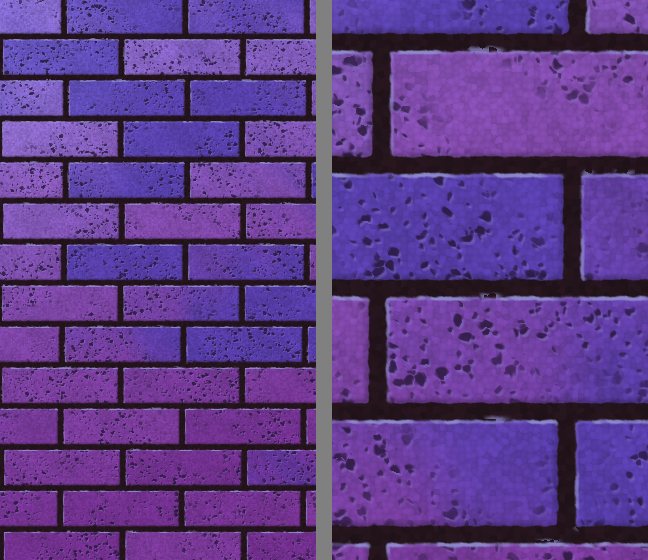
Left, the full canvas; right, a detail of the centre.
Write a Shadertoy shader that draws this texture.

```glsl
// Violet brick wall in running bond: pitted faces, frosted upper edges, dark joints

vec2 hash2(vec2 p) {
    vec3 q = fract(p.xyx * vec3(.1031, .1030, .0973));
    q += dot(q, q.yzx + 33.33);
    return fract((q.xx + q.yz) * q.zy);
}

// Cellular noise: distance to the nearest point, and that point's random id
vec2 cellular(vec2 p) {
    vec2 cell = floor(p), nearest = vec2(9.0, 0.0);
    for (int j = -1; j <= 1; j++)
    for (int i = -1; i <= 1; i++) {
        vec2 c = cell + vec2(i, j);
        float dist = length(c + .15 + .7 * hash2(c) - p);
        if (dist < nearest.x) nearest = vec2(dist, hash2(c + 57.0).x);
    }
    return nearest;
}

// Layered sines, roughly -1 to 1
float ripple(vec2 p) {
    float a = sin(p.x + 2.0 * sin(p.y * .73));
    float b = sin(p.y * 1.37 + 1.7 * sin(p.x * .81 + 2.0));
    float c = sin(p.x * 2.9 - p.y * 2.3 + a * 2.0);
    return (a + b + .7 * c) / 2.7;
}

// Ragged pits of varied size, 1 inside
float pits(vec2 p) {
    vec2 q = p + .003 * vec2(ripple(p * 170.0), ripple(p.yx * 190.0 + 4.0));
    vec2 large = cellular(q * vec2(64.0, 80.0));
    vec2 small = cellular(q * vec2(115.0, 105.0) + 31.0);
    float radius = .42 * smoothstep(.62, 1.0, large.y);
    float hollow = 1.0 - smoothstep(radius - .12, radius + .12, large.x);
    hollow *= step(.62, large.y);
    float speck = step(.8, small.y) * (1.0 - smoothstep(.15, .42, small.x));
    return max(hollow, .8 * speck);
}

void mainImage(out vec4 fragColor, in vec2 fragCoord) {
    float px = 1.0 / iResolution.x;
    vec2 p = vec2(fragCoord.x, iResolution.y - fragCoord.y) * px; // y runs down

    // Running bond, courses drifting slightly sideways
    vec2 pitch = vec2(.3843, .1299);
    float row = floor((p.y + .014) / pitch.y);
    float shift = mod(row, 2.0) > .5 ? .001 : .206 - .019 * smoothstep(6.0, 11.0, row);
    shift += .008 * (hash2(vec2(row, 5.0)).x - .5);
    vec2 grid = (p + vec2(-shift, .014)) / pitch;
    vec2 id = floor(grid);
    vec2 local = (fract(grid) - .5) * pitch;
    vec2 rnd = hash2(id + 17.0);

    // Rounded brick with a worn outline
    vec2 q = abs(local) - vec2(.1825, .0555) + .004;
    float d = length(max(q, 0.0)) + min(max(q.x, q.y), 0.0) - .004;
    d += .0009 * ripple(p * 130.0) + .0007 * ripple(p * 330.0 + 9.0);
    float brick = 1.0 - smoothstep(-px, px, d);

    // Lavender above, magenta below, with bluer bricks among them
    float fall = smoothstep(.1, 1.9, p.y + .3 * p.x);
    vec3 face = mix(vec3(.53, .39, .78), vec3(.45, .18, .56), fall);
    face = mix(face, vec3(.53, .27, .66), .5 * rnd.y * smoothstep(.3, .8, p.y));
    float blue = rnd.x + .3 * smoothstep(.1, .7, p.x) - .6 * smoothstep(.95, 1.4, p.y);
    blue += .12 * ripple(p * 9.0);
    face = mix(face, vec3(.32, .24, .68), .85 * smoothstep(.5, .9, blue));
    face += vec3(.06, .08, .08) * (1.0 - smoothstep(.0, .9, length(p * vec2(1.3, .8))));
    face *= 1.0 + .05 * ripple(p * 27.0);

    // Fine sandy grain
    vec2 grain = cellular(p * 150.0);
    face *= .9 + .14 * grain.y + .12 * (.45 - grain.x);

    // Pits with a lit lower lip
    float density = smoothstep(-.7, .3, ripple(p * 14.0 + 3.0));
    float pit = pits(p) * density;
    float lip = max(pits(p - vec2(.0022, .003)) * density - pit, 0.0);
    face = mix(face, vec3(.52, .50, .78), .4 * lip);
    face = mix(face, vec3(.15, .09, .22), .82 * pit);

    // Soft shade towards the lower and right edges
    float lower = smoothstep(.047, .056, local.y);
    float right = smoothstep(.174, .184, local.x);
    face *= 1.0 - .22 * max(lower, right);

    // Dark joints
    vec3 joint = vec3(.135, .075, .105) * (.9 + .25 * grain.y);
    vec3 color = mix(joint, face, brick);

    // Broken frost on the top and left rims, crumbs spilling into the joint
    float facing = max(smoothstep(-.049, -.054, local.y), .75 * smoothstep(-.176, -.181, local.x));
    float broken = smoothstep(-.35, .45, ripple(p * 75.0 + 6.0) + .4 * ripple(p * 21.0));
    float rim = 1.0 - smoothstep(.0008, .0035, abs(d + .001));
    float spill = smoothstep(.45, .75, ripple(p * vec2(34.0, 20.0) + id.yx));
    float crumbs = spill * (1.0 - smoothstep(.001, .006, abs(d - .001))) * step(.35, grain.y);
    float frost = facing * max(rim * (.25 + .65 * broken), .7 * crumbs);
    color = mix(color, vec3(.57, .56, .82), frost);

    fragColor = vec4(clamp(color, 0.0, 1.0), 1.0);
}
```
